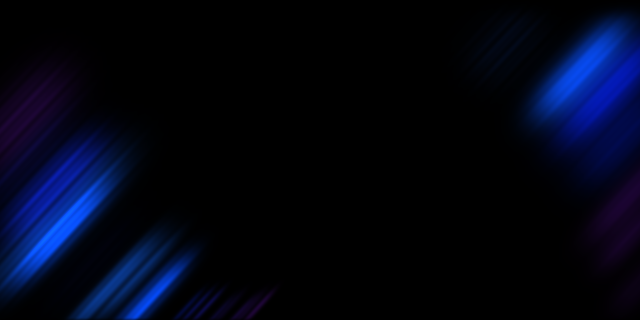
Write a WebGL 2 fragment shader that draws this background.

```glsl
#version 300 es
precision highp float;
// Diagonal brushed light on black: blue and violet streaks in the lower left
// and upper right corners. Each streak is a soft, rotated bell, lined
// lengthwise by layered sines; a loop adds the thin slivers at the bottom.

uniform vec2 u_resolution;
out vec4 fragColor;

const vec2 ALONG = vec2(0.68, 0.733);
const vec2 ACROSS = vec2(0.733, -0.68);

// Soft streak; size holds half length and half width.
float streak(vec2 p, vec2 centre, vec2 size) {
    vec2 d = p - centre;
    float u = abs(dot(d, ALONG)) / size.x;
    float v = dot(d, ACROSS) / size.y;
    return exp(-u * u * u - v * v);
}

// Fine parallel lines, from 0 to 1, that drift slightly along the streaks.
float grooves(vec2 p) {
    float v = dot(p, ACROSS) + 0.004 * sin(5.0 * dot(p, ALONG));
    return 0.5 + 0.28 * sin(v * 170.0) + 0.22 * sin(v * 283.0 + 1.3);
}

float hash(float n) {
    return fract(sin(n * 12.99) * 437.58);
}

vec3 lowerLeft(vec2 p) {
    vec3 violet = vec3(0.12, 0.025, 0.22);
    vec3 royal = vec3(0.03, 0.10, 0.60);
    vec3 azure = vec3(0.02, 0.27, 0.90);
    vec3 steel = vec3(0.04, 0.23, 0.58);

    vec3 c = violet * 0.85 * streak(p, vec2(0.07, 0.63), vec2(0.20, 0.085));
    c += royal * 0.20 * streak(p, vec2(0.06, 0.49), vec2(0.22, 0.035));
    c += royal * streak(p, vec2(0.165, 0.415), vec2(0.20, 0.062));
    c += azure * streak(p, vec2(0.19, 0.275), vec2(0.20, 0.040));
    c += steel * 0.45 * streak(p, vec2(0.25, 0.37), vec2(0.22, 0.060));
    c += steel * 0.35 * streak(p, vec2(0.05, 0.19), vec2(0.16, 0.060));
    c += royal * 0.07 * streak(p, vec2(0.29, 0.18), vec2(0.20, 0.050));
    c += steel * streak(p, vec2(0.345, 0.110), vec2(0.20, 0.024));
    c += steel * 0.65 * streak(p, vec2(0.425, 0.130), vec2(0.17, 0.022));
    c += azure * streak(p, vec2(0.465, 0.065), vec2(0.17, 0.029));

    // Thin slivers that fade from blue to violet along the lower edge.
    for (int i = 0; i < 8; i++) {
        float k = float(i);
        vec2 centre = vec2(0.58 + 0.032 * k, 0.015 + 0.025 * hash(k + 1.0));
        vec3 tint = mix(royal * 0.45, violet, k / 7.0);
        c += tint * (0.45 + 0.5 * hash(k + 7.0)) * streak(p, centre, vec2(0.075, 0.008));
    }
    return c * mix(0.72, 1.22, grooves(p));
}

vec3 upperRight(vec2 p) {
    vec3 violet = vec3(0.12, 0.02, 0.22);
    vec3 cobalt = vec3(0.01, 0.09, 0.68);
    vec3 azure = vec3(0.03, 0.29, 0.93);

    vec3 c = azure * streak(p, vec2(1.815, 0.780), vec2(0.19, 0.058));
    c += cobalt * streak(p, vec2(1.910, 0.720), vec2(0.22, 0.056));
    c += cobalt * 0.42 * streak(p, vec2(1.945, 0.575), vec2(0.19, 0.075));
    c += violet * 0.85 * streak(p, vec2(1.965, 0.385), vec2(0.18, 0.045));
    c += violet * 0.65 * streak(p, vec2(1.970, 0.265), vec2(0.14, 0.040));
    c += violet * 0.35 * streak(p, vec2(2.000, 0.115), vec2(0.12, 0.045));

    // Dim, finely lined patch left of the bright streaks.
    float patchGlow = streak(p, vec2(1.58, 0.86), vec2(0.14, 0.085));
    c += vec3(0.008, 0.03, 0.085) * patchGlow * mix(0.5, 1.2, grooves(p));
    return c * mix(0.92, 1.07, grooves(p));
}

void main() {
    // Canvas height is one unit; the width is stretched to two.
    vec2 p = gl_FragCoord.xy / u_resolution * vec2(2.0, 1.0);
    vec3 colour = lowerLeft(p) + upperRight(p);

    // Darken the upper and lower rims a little.
    colour *= smoothstep(-0.01, 0.01, p.y) * (1.0 - smoothstep(0.93, 1.01, p.y));
    fragColor = vec4(min(colour, 1.0), 1.0);
}
```
